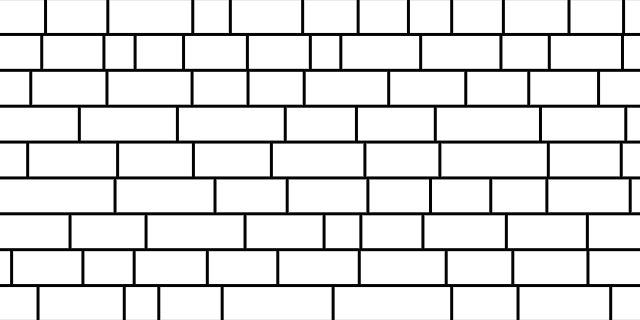
This pattern is drawn by a WebGL 1 fragment shader. Its source:

```glsl
precision highp float;
// Wall of outlined white bricks: nine even courses, random brick lengths, thin black joints.

uniform vec2 u_resolution;

// Lengths are in units of the canvas height.
const float ROWS = 9.0;
const float ROW_HEIGHT = 0.1121;
const float JOINT_WIDTH = 0.0094;
const float BRICK_LENGTH = 0.255;    // mean length in the lowest course
const float TOP_SHORTENING = 0.28;   // relative loss of length in the top course
const float LENGTH_SPREAD = 0.65;    // largest relative deviation from the mean
const int MAX_BRICKS = 32;
const float SEED = 4.0;
const vec3 BRICK_COLOR = vec3(1.0);
const vec3 JOINT_COLOR = vec3(0.01);

float hash(vec2 p) {
    vec3 q = fract(vec3(p.xyx) * 0.1031);
    q += dot(q, q.yzx + 33.33);
    return fract((q.x + q.y) * q.z);
}

// Distance to the nearest upright joint of a course, walking brick by brick.
float uprightDistance(float x, float row) {
    float height = row / (ROWS - 1.0);
    float meanLength = BRICK_LENGTH * (1.0 - TOP_SHORTENING * height * height * height);
    float joint = meanLength * (hash(vec2(row, SEED)) - 1.0);
    float nearest = abs(x - joint);
    for (int i = 0; i < MAX_BRICKS; i++) {
        vec2 cell = vec2(float(i) + 7.0, row + 17.0 * SEED);
        float deviation = hash(cell) + hash(cell + 53.0) - 1.0;
        joint += meanLength * (1.0 + LENGTH_SPREAD * deviation);
        nearest = min(nearest, abs(x - joint));
    }
    return nearest;
}

void main() {
    vec2 p = gl_FragCoord.xy / u_resolution.y;
    float pixel = 1.0 / u_resolution.y;

    // Courses are centred on the canvas height.
    float course = (p.y - 0.5) / ROW_HEIGHT + 0.5 * ROWS;
    float row = floor(course);
    float inRow = course - row;
    float levelDistance = min(inRow, 1.0 - inRow) * ROW_HEIGHT;

    // Union of level and upright joints with a one-pixel soft edge.
    float joints = min(levelDistance, uprightDistance(p.x, row)) - 0.5 * JOINT_WIDTH;
    float ink = clamp(0.5 - joints / pixel, 0.0, 1.0);

    gl_FragColor = vec4(mix(BRICK_COLOR, JOINT_COLOR, ink), 1.0);
}
```
